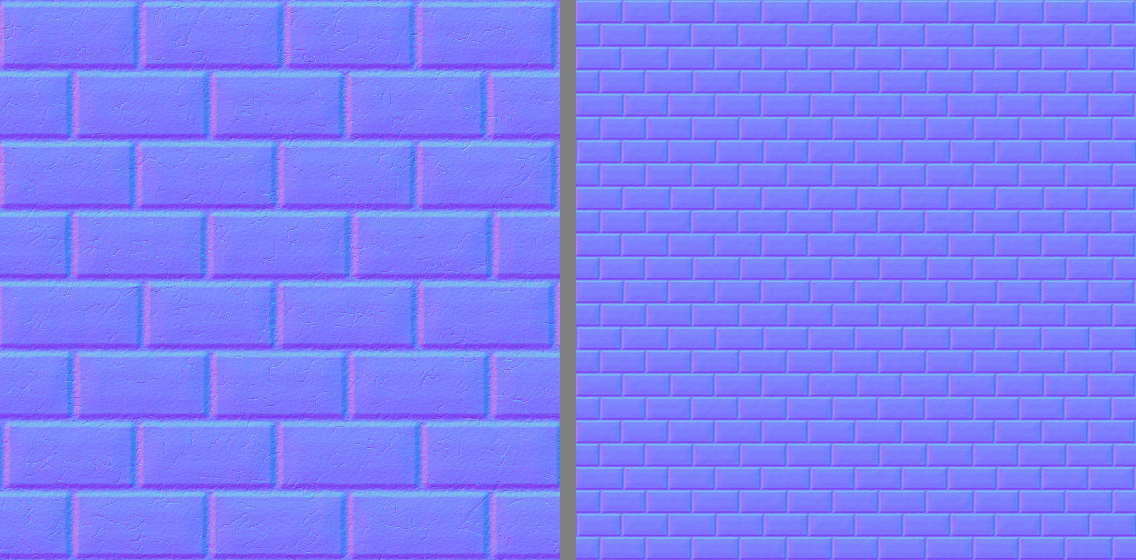
Left: one tile. Right: repeated 3 by 3.
Write a three.js fragment shader that draws this texture map.

```glsl
// Tangent-space normal map of a running-bond brick wall, 4 bricks by 8 courses.
// A height field (bevelled bricks, grain, cracks, scratches) is differentiated
// numerically and its slope encoded as colour. All noise wraps at the borders.
varying vec2 vUv;

const vec2 BRICKS = vec2(4.0, 8.0);     // repeats across and up
const float JOINT_JITTER = 0.035;       // shift of upright joints, in bricks
const float MORTAR = 0.0006;            // half width of the flat joint
const float BEVEL = 0.0135;             // distance from joint to brick face
const float BEVEL_DEPTH = 0.0039;
const float DOME = 0.046;               // soft shoulder inside the bevel
const float DOME_DEPTH = 0.0027;
const float EDGE_WOBBLE = 0.0014;
const float EDGE_FRAY = 0.0009;
const float CRACK_DEPTH = 0.00052;
const float SCRATCH_DEPTH = 0.00042;
const float SCRATCH_WIDTH = 0.0013;
const float SCRATCH_CHANCE = 0.7;
const float GRAIN = 0.00024;
const float FINE_GRAIN = 0.00026;
const float EDGE_GRAIN = 1.1;           // extra grain on the bevels
const float BLOTCH = 0.0007;
const float STEP = 0.0011;              // sampling distance for the slope

vec2 hash2(vec2 p) {
  vec3 q = fract(p.xyx * vec3(0.1031, 0.1030, 0.0973));
  q += dot(q, q.yzx + 33.33);
  return fract((q.xx + q.yz) * q.zy);
}

float cornerSlope(vec2 cell, vec2 offset, float period, float seed) {
  float angle = 6.2832 * hash2(mod(cell, period) + seed).x;
  return dot(vec2(cos(angle), sin(angle)), offset);
}

// Gradient noise that repeats after a whole number of cells
float noise(vec2 uv, float period, float seed) {
  vec2 p = uv * period, i = floor(p), f = p - i;
  vec2 u = f * f * f * (f * (f * 6.0 - 15.0) + 10.0);
  vec2 e = vec2(1.0, 0.0);
  return mix(
    mix(cornerSlope(i, f, period, seed), cornerSlope(i + e, f - e, period, seed), u.x),
    mix(cornerSlope(i + e.yx, f - e.yx, period, seed),
        cornerSlope(i + 1.0, f - 1.0, period, seed), u.x), u.y);
}

// Gap between the two nearest scattered points: zero along cell borders
float cellBorder(vec2 uv, float period, float seed) {
  vec2 p = uv * period, i = floor(p), f = p - i;
  float nearest = 8.0, second = 8.0;
  for (int y = -1; y <= 1; y++) {
    for (int x = -1; x <= 1; x++) {
      vec2 g = vec2(float(x), float(y));
      float d = length(g + hash2(mod(i + g, period) + seed) - f);
      second = min(second, max(nearest, d));
      nearest = min(nearest, d);
    }
  }
  return second - nearest;
}

// Brick coordinates; every other course is shifted by half a brick
vec2 bond(vec2 uv) {
  vec2 p = uv * BRICKS;
  p.x -= 0.5 * (1.0 - mod(floor(p.y), 2.0));
  return p;
}

// Bevel in x and soft shoulder in y, each from 0 in the joint to 1 on the face
vec2 brickProfile(vec2 uv) {
  vec2 p = bond(uv);
  float joint = floor(p.x + 0.5);
  vec2 id = mod(vec2(joint, floor(p.y)), BRICKS);
  float shift = (hash2(id + 17.0).x - 0.5) * 2.0 * JOINT_JITTER;
  vec2 toJoint = abs(vec2(p.x - joint - shift, p.y - floor(p.y + 0.5))) / BRICKS;
  float inside = BEVEL - length(max(BEVEL - toJoint, 0.0));
  vec2 shoulder = smoothstep(0.0, DOME, toJoint);
  return vec2(smoothstep(MORTAR, BEVEL, inside), shoulder.x * shoulder.y);
}

// Crooked cracks, in a long and a short family, each shown only in patches
float cracks(vec2 uv) {
  vec2 bent = uv + 0.007 * vec2(noise(uv, 40.0, 3.0), noise(uv, 40.0, 9.0))
                 + 0.005 * vec2(noise(uv, 100.0, 5.0), noise(uv, 100.0, 7.0));
  float longOnes = 1.0 - smoothstep(0.0, 0.042, cellBorder(bent, 17.0, 21.0));
  float shortOnes = 1.0 - smoothstep(0.0, 0.12, cellBorder(bent, 47.0, 43.0));
  return longOnes * smoothstep(-0.05, 0.3, noise(uv, 22.0, 31.0))
       + shortOnes * smoothstep(0.0, 0.35, noise(uv, 26.0, 57.0));
}

// One thin broken diagonal line on some of the bricks
float scratch(vec2 uv) {
  vec2 p = bond(uv), id = mod(floor(p), BRICKS);
  vec2 pick = hash2(id + 71.0), place = hash2(id + 83.0) - 0.5;
  vec2 dir = normalize(vec2(pick.y < 0.75 ? 0.7 : -0.7, -0.75));
  vec2 local = (fract(p) - 0.5) / BRICKS - place * vec2(0.13, 0.03);
  float along = dot(local, dir);
  float d = length(local - dir * clamp(along, -0.037, 0.037));
  float dashes = 0.65 + 0.35 * sin(along * 900.0);
  return step(pick.x, SCRATCH_CHANCE) * dashes * (1.0 - smoothstep(0.0, SCRATCH_WIDTH, d));
}

float height(vec2 uv) {
  vec2 wobble = EDGE_WOBBLE * vec2(noise(uv, 32.0, 11.0), noise(uv, 32.0, 13.0))
              + EDGE_FRAY * vec2(noise(uv, 120.0, 27.0), noise(uv, 120.0, 29.0));
  vec2 brick = brickProfile(uv + wobble);
  float grain = GRAIN * noise(uv, 120.0, 19.0) + FINE_GRAIN * noise(uv, 250.0, 23.0);
  return BEVEL_DEPTH * brick.x + DOME_DEPTH * brick.y + BLOTCH * noise(uv, 24.0, 15.0)
       + grain * (1.0 + EDGE_GRAIN * (1.0 - brick.x))
       - CRACK_DEPTH * cracks(uv) - SCRATCH_DEPTH * scratch(uv);
}

void main() {
  float h = height(vUv);
  vec2 slope = vec2(height(vUv + vec2(STEP, 0.0)), height(vUv + vec2(0.0, STEP))) - h;
  // Red rises to the right, green falls upwards
  vec3 normal = normalize(vec3(slope * vec2(1.0, -1.0) / STEP, 1.0));
  gl_FragColor = vec4(normal * 0.5 + vec3(0.492, 0.498, 0.493), 1.0);
}
```
